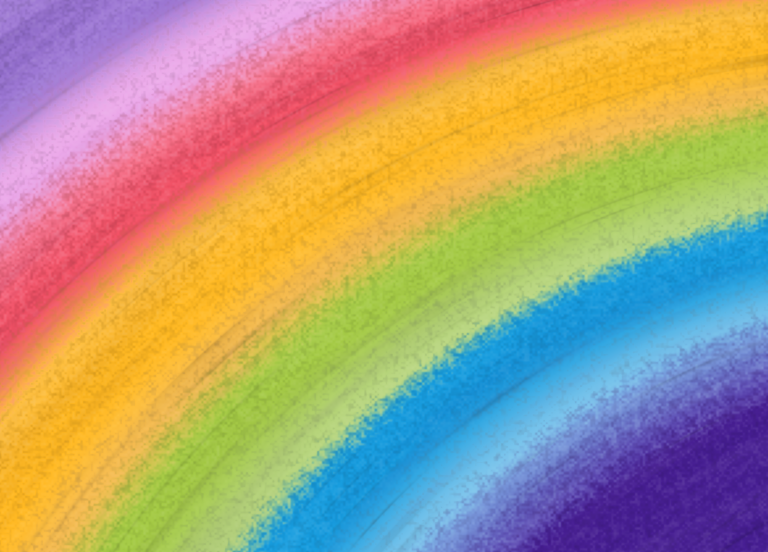
Reproduce this background procedurally as a Shadertoy shader.

```glsl
// A hand-painted rainbow sweeping across textured paper.
// Pixels are mapped to polar coordinates around a far corner; soft colour
// bands follow the radius, with stretched noise for bristles and fine grain.

#define CENTER vec2(1.739, -1.029)
#define MID_RADIUS 1.739
#define MID_ANGLE 0.96
#define FAN 0.36
#define EDGE_WOBBLE 0.022
#define EDGE_GRAIN 0.036
#define STREAK_STRENGTH 0.20
#define GRAIN_STRENGTH 0.13
#define GRAIN_SCALE 210.0

const vec3 PURPLE     = vec3(0.27, 0.11, 0.57);
const vec3 INDIGO     = vec3(0.36, 0.29, 0.70);
const vec3 PERIWINKLE = vec3(0.45, 0.56, 0.84);
const vec3 SKY        = vec3(0.46, 0.76, 0.92);
const vec3 AZURE      = vec3(0.08, 0.61, 0.87);
const vec3 PALE_GREEN = vec3(0.71, 0.83, 0.48);
const vec3 LIME       = vec3(0.64, 0.79, 0.26);
const vec3 APRICOT    = vec3(0.97, 0.74, 0.31);
const vec3 AMBER      = vec3(1.00, 0.72, 0.12);
const vec3 GOLD       = vec3(1.00, 0.75, 0.24);
const vec3 CORAL      = vec3(0.98, 0.51, 0.35);
const vec3 RED        = vec3(0.95, 0.31, 0.39);
const vec3 ROSE       = vec3(0.96, 0.44, 0.54);
const vec3 ORCHID     = vec3(0.92, 0.65, 0.91);
const vec3 VIOLET     = vec3(0.61, 0.46, 0.83);

float hash(vec2 p) {
    return fract(sin(dot(p, vec2(127.1, 311.7))) * 43758.545);
}

float noise(vec2 p) {
    vec2 cell = floor(p), f = fract(p);
    f = f * f * (3.0 - 2.0 * f);
    float low  = mix(hash(cell), hash(cell + vec2(1, 0)), f.x);
    float high = mix(hash(cell + vec2(0, 1)), hash(cell + vec2(1, 1)), f.x);
    return mix(low, high, f.y);
}

// Bristle marks: noise stretched along the arc, centred on zero
float bristles(vec2 arc) {
    float sum = 0.0, weight = 0.4;
    vec2 scale = vec2(17.0, 2.0);
    for (int i = 0; i < 4; i++) {
        sum += weight * (noise(arc * scale + float(i) * 19.7) - 0.5);
        scale *= vec2(2.1, 1.9);
        weight *= 0.8;
    }
    return sum;
}

// Paper tooth at two sizes, centred on zero
float paperGrain(vec2 uv) {
    return 0.6 * noise(uv * GRAIN_SCALE) + 0.4 * noise(uv * GRAIN_SCALE * 0.47 + 31.0) - 0.5;
}

// Everything beyond the edge takes the new colour
vec3 layer(vec3 below, vec3 paint, float edge, float softness, float s) {
    return mix(below, paint, smoothstep(edge - softness, edge + softness, s));
}

vec3 rainbow(float s) {
    vec3 c = PURPLE;
    c = layer(c, INDIGO,     -0.430, 0.030, s);
    c = layer(c, PERIWINKLE, -0.370, 0.045, s);
    c = layer(c, SKY,        -0.300, 0.030, s);
    c = layer(c, AZURE,      -0.225, 0.065, s);
    c = layer(c, PALE_GREEN, -0.075, 0.028, s);
    c = layer(c, LIME,        0.010, 0.060, s);
    c = layer(c, APRICOT,     0.138, 0.040, s);
    c = layer(c, AMBER,       0.215, 0.045, s);
    c = layer(c, GOLD,        0.325, 0.040, s);
    c = layer(c, CORAL,       0.387, 0.028, s);
    c = layer(c, RED,         0.425, 0.028, s);
    c = layer(c, ROSE,        0.505, 0.050, s);
    c = layer(c, ORCHID,      0.575, 0.045, s);
    return layer(c, VIOLET,   0.700, 0.055, s);
}

void mainImage(out vec4 fragColor, in vec2 fragCoord) {
    vec2 uv = fragCoord / iResolution.y;

    // Arc coordinates; the bands spread wider toward the left
    vec2 d = uv - CENTER;
    float angle = atan(d.y, -d.x);
    float s = (length(d) - MID_RADIUS) / (1.0 - FAN * (angle - MID_ANGLE));
    vec2 arc = vec2(s, angle);

    // Ragged band edges
    float streak = bristles(arc + 7.0);
    float grain = paperGrain(uv);
    vec3 color = rainbow(s + EDGE_WOBBLE * streak + EDGE_GRAIN * grain);

    // Pale dry-brush marks and deeper wet strokes, strongest in red and violet
    float redBand = exp(-pow((s - 0.46) / 0.06, 2.0));
    float violetBand = smoothstep(0.66, 0.78, s);
    float force = STREAK_STRENGTH * (0.8 + 0.7 * redBand + 0.9 * violetBand);
    color = mix(color, vec3(1.0), force * max(streak, 0.0));
    color *= 1.0 - force * max(-streak, 0.0) * vec3(1.0, 1.2, 0.6);

    // Occasional thin dark bristle lines
    float hairline = pow(noise(vec2(s * 95.0, angle * 5.0) + 43.0), 9.0);
    color *= 1.0 - 0.13 * hairline;

    // Paper showing through the paint
    color = mix(color, vec3(1.0), GRAIN_STRENGTH * (max(grain, 0.0) * 1.5 + 0.08));
    color *= 1.0 + GRAIN_STRENGTH * min(grain, 0.0) * 1.8;
    fragColor = vec4(clamp(color, 0.0, 1.0), 1.0);
}
```
